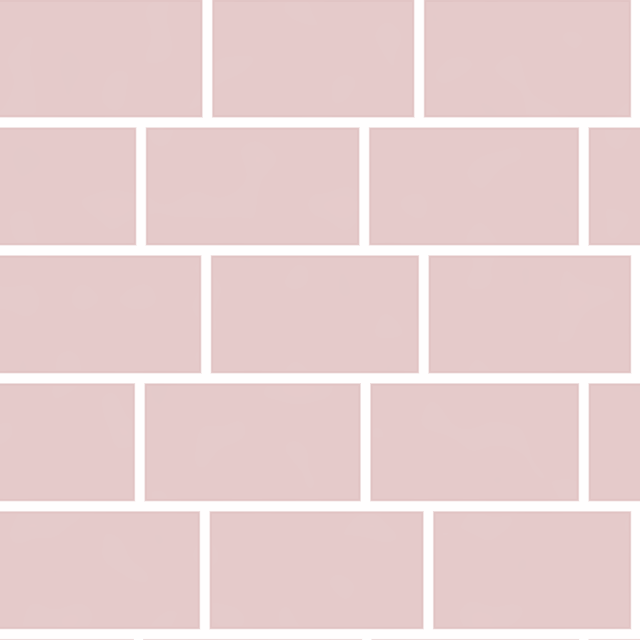
This pattern is drawn by a Shadertoy shader. Its source:

```glsl
// Pale pink bricks in a running bond, parted by broad white joints.
// Five courses alternate two joint layouts with small per-course drift;
// a distance to the nearest joint drives the soft edge and a darker rim.

vec2 hashGradient(vec2 cell) {
    float angle = 6.2832 * fract(sin(dot(cell, vec2(127.1, 311.7))) * 43758.5);
    return vec2(cos(angle), sin(angle));
}

float gradientNoise(vec2 p) {
    vec2 i = floor(p), f = fract(p);
    vec2 u = f * f * f * (f * (f * 6.0 - 15.0) + 10.0);
    float a = dot(hashGradient(i), f);
    float b = dot(hashGradient(i + vec2(1, 0)), f - vec2(1, 0));
    float c = dot(hashGradient(i + vec2(0, 1)), f - vec2(0, 1));
    float d = dot(hashGradient(i + vec2(1, 1)), f - vec2(1, 1));
    return mix(mix(a, b, u.x), mix(c, d, u.x), u.y);
}

// Horizontal centre of upright joint k in a course
float jointCentre(float course, float k) {
    float odd = mod(course, 2.0);
    float x = mix(0.322, 0.2194, odd) + k * mix(0.3358, 0.3464, odd);
    if (k == 0.0) x += (course - 2.0) * 0.001;
    if (k == 1.0) x += (2.0 - course) * mix(0.0036, 0.001, odd) + 0.0043;
    return x;
}

// Signed distance to the joints, positive inside a brick
float brickDistance(vec2 uv) {
    float level = (uv.y - 0.0091) / 0.1999;
    float d = abs(level - round(level)) * 0.1999 - 0.0081;
    for (float k = 0.0; k < 3.0; k++)
        d = min(d, abs(uv.x - jointCentre(floor(level), k)) - 0.0078);
    return d;
}

void mainImage(out vec4 fragColor, in vec2 fragCoord) {
    vec2 uv = fragCoord / iResolution.y;
    float d = brickDistance(uv);

    // Brick face: faint mottling and a slightly darker rim
    vec3 brick = vec3(0.898, 0.793, 0.793) + 0.004 * gradientNoise(uv * 14.0);
    float rim = 1.0 - smoothstep(0.002, 0.0045, d);
    brick -= rim * vec3(0.018, 0.03, 0.03);

    // Soft transition from joint to brick
    float softness = max(0.0017, 0.7 / iResolution.y);
    vec3 joint = vec3(1.0, 0.996, 0.996);
    fragColor = vec4(mix(joint, brick, smoothstep(-softness, softness, d)), 1.0);
}
```
